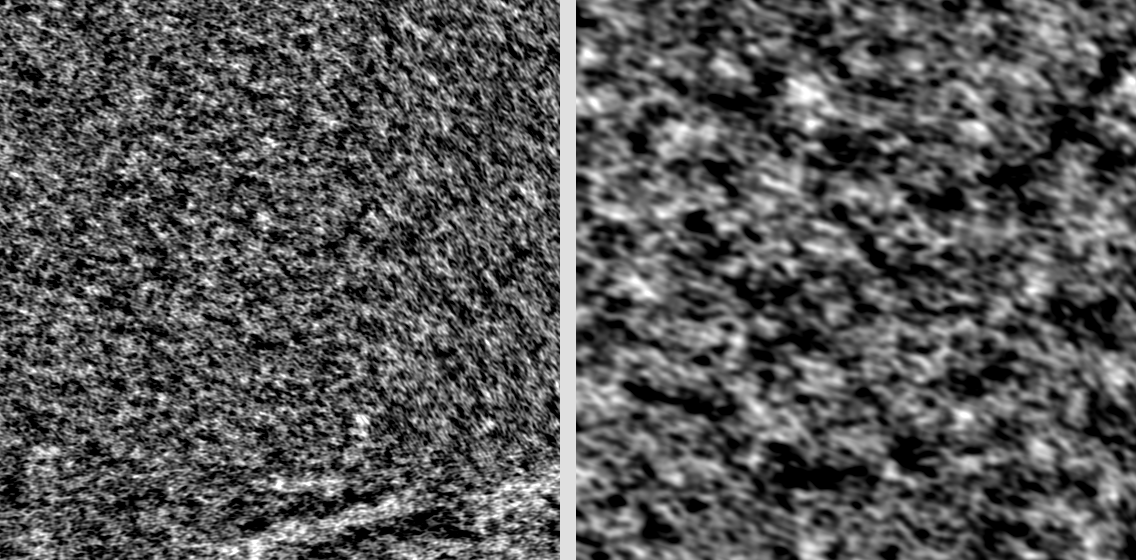
Left, the full canvas; right, a detail of the centre.
Give the GLSL for this texture, as a WebGL 1 fragment shader.

```glsl
precision highp float;
// Grey speckle with direction-dependent grain and curved layers along the bottom.
uniform vec2 u_resolution;

vec2 hashGradient(vec2 cell) {
  vec3 h = fract(cell.xyx * vec3(0.1031, 0.1030, 0.0973));
  h += dot(h, h.yzx + 33.33);
  return fract((h.xx + h.yz) * h.zy) * 2.0 - 1.0;
}

float gradientNoise(vec2 p) {
  vec2 cell = floor(p);
  vec2 f = p - cell;
  vec2 blend = f * f * (3.0 - 2.0 * f);
  vec2 e = vec2(0.0, 1.0);
  float bottom = mix(dot(hashGradient(cell), f),
                     dot(hashGradient(cell + e.yx), f - e.yx), blend.x);
  float top = mix(dot(hashGradient(cell + e.xy), f - e.xy),
                  dot(hashGradient(cell + e.yy), f - e.yy), blend.x);
  return mix(bottom, top, blend.y);
}

// Octaves stretched along one direction, strongest in the finer grains.
float grain(vec2 p, float angle, float stretch, float seed) {
  float c = cos(angle), s = sin(angle);
  vec2 q = vec2(c * p.x + s * p.y, c * p.y - s * p.x) * vec2(1.0 / stretch, 1.1);
  float sum = 0.0;
  float frequency = 12.0;
  for (int i = 0; i < 5; i++) {
    float octave = (float(i) - 3.0) / 2.4;
    sum += exp(-octave * octave) * gradientNoise(q * frequency + seed + 17.3 * float(i));
    frequency *= 2.0;
  }
  return sum;
}

// Soft band around a curve, faded out at both ends.
float band(float offset, float width, float x, float start, float end) {
  float d = offset / width;
  return exp(-d * d) * smoothstep(start - 0.04, start + 0.04, x)
       * (1.0 - smoothstep(end - 0.04, end + 0.04, x));
}

float layers(vec2 p) {
  p.y += 0.012 * gradientNoise(p * 14.0 + 5.0);
  float slope = p.y - 0.24 * p.x;
  float arch = p.y - 0.056 + 1.35 * (p.x - 0.735) * (p.x - 0.735);
  float bright = band(slope + 0.076, 0.022, p.x, 0.36, 0.74)
               + 1.1 * band(slope + 0.098, 0.046, p.x, 0.87, 1.1)
               + 0.8 * band(p.y - 0.138, 0.014, p.x, 0.49, 0.61)
               + 0.7 * band(p.y - 0.018, 0.014, p.x, 0.68, 1.1);
  float dark = band(slope + 0.043, 0.014, p.x, 0.42, 0.70)
             + 0.8 * band(slope + 0.045, 0.013, p.x, 0.93, 1.1)
             + 0.5 * band(slope + 0.092, 0.022, p.x, 0.77, 0.85)
             + band(arch, 0.014, p.x, 0.54, 0.84);
  return 0.3 * bright - 0.3 * dark;
}

void main() {
  vec2 p = gl_FragCoord.xy / u_resolution;

  // Three grain directions, blended with constant contrast.
  float low = 1.0 - smoothstep(0.08, 0.3, p.y);
  float right = (1.0 - low) * smoothstep(0.52, 0.8, p.x);
  vec3 share = vec3(1.0 - low - right, right, low);
  vec3 fields = vec3(grain(p, -0.32, 1.5, 3.7),
                     grain(p, -0.9, 1.75, 61.2),
                     grain(p, 0.08, 1.7, 127.9));
  float speckle = dot(share, fields) / length(share);

  float grey = 0.315 + 0.76 * speckle + layers(p);
  gl_FragColor = vec4(vec3(clamp(grey, 0.0, 1.0)), 1.0);
}
```
